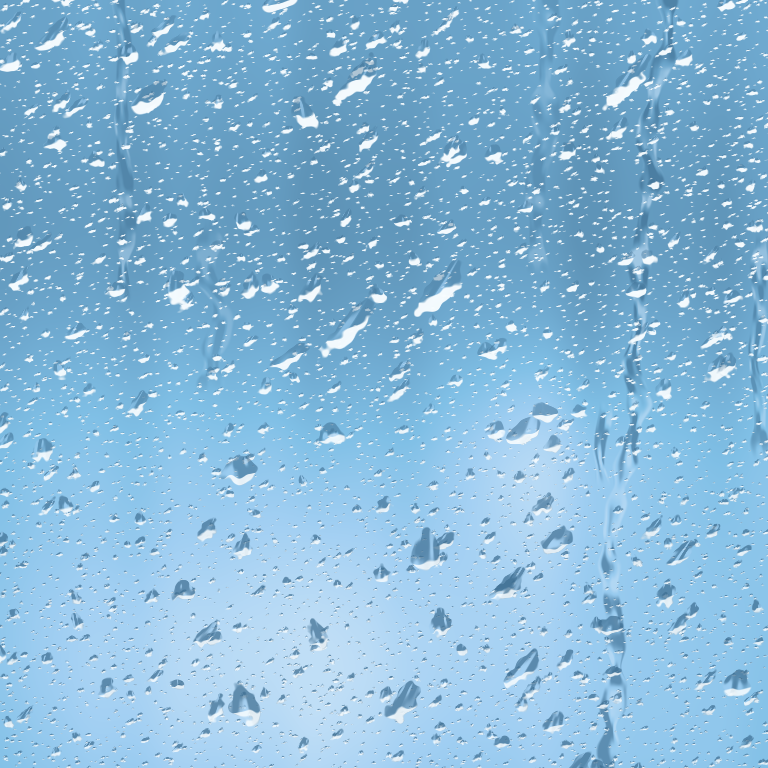
Write a three.js fragment shader that draws this texture.

```glsl
// Rain drops on a cold blue window pane: a soft vertical light ramp, wavy
// rivulets, and jittered grids of leaning drops from fine specks to large beads.
// Every drop has a dark streaked body and a bright cap of light at its foot.
varying vec2 vUv;

const vec3 DEEP  = vec3(0.37, 0.58, 0.72);
const vec3 SLATE = vec3(0.43, 0.66, 0.81);
const vec3 SKY   = vec3(0.50, 0.75, 0.90);
const vec3 LIGHT = vec3(0.63, 0.81, 0.95);
const vec3 PALE  = vec3(0.75, 0.87, 0.965);
const vec3 SHADE = vec3(0.24, 0.43, 0.57);
const vec3 GLINT = vec3(0.97, 0.99, 1.0);
const float SOFTNESS = 0.0013;   // edge blur in canvas units
const float STREAKS = 0.16;      // strength of the vertical bands

float hash(vec2 p) {
  return fract(sin(dot(p, vec2(127.1, 311.7))) * 43758.5453);
}

vec2 hash2(vec2 p) {
  return vec2(hash(p), hash(p + 19.7));
}

float noise(vec2 p) {
  vec2 i = floor(p), f = fract(p);
  f = f * f * (3.0 - 2.0 * f);
  return mix(mix(hash(i), hash(i + vec2(1, 0)), f.x),
             mix(hash(i + vec2(0, 1)), hash(i + vec2(1, 1)), f.x), f.y);
}

float glow(vec2 uv, vec2 centre, vec2 spread) {
  vec2 d = (uv - centre) / spread;
  return exp(-dot(d, d));
}

// Blurred daylight behind the glass
vec3 daylight(vec2 uv) {
  float tone = 0.05 + 0.17 * smoothstep(0.72, 1.0, uv.y);
  tone += 0.46 * (1.0 - smoothstep(0.36, 0.72, uv.y));
  tone += 0.48 * glow(uv, vec2(0.36, 0.13), vec2(0.40, 0.22));
  tone += 0.32 * glow(uv, vec2(0.70, 0.40), vec2(0.10, 0.14));
  tone += STREAKS * (noise(vec2(uv.x * 17.0, uv.y * 1.6)) - 0.5);
  tone += 0.10 * (noise(uv * vec2(5.0, 4.0) + 8.0) - 0.5);
  float t = clamp(tone, 0.0, 1.0) * 4.0;
  vec3 col = mix(DEEP, SLATE, clamp(t, 0.0, 1.0));
  col = mix(col, SKY, clamp(t - 1.0, 0.0, 1.0));
  col = mix(col, LIGHT, clamp(t - 2.0, 0.0, 1.0));
  return mix(col, PALE, clamp(t - 3.0, 0.0, 1.0));
}

// Wavy water track around x = centre, between the heights in span
void addRivulet(inout vec3 col, vec2 uv, float centre, float width, vec2 span, float strength) {
  float wave = noise(vec2(uv.y * 17.0, centre * 50.0)) - 0.5;
  float w = width * (0.45 + noise(vec2(uv.y * 38.0, centre * 90.0)));
  float s = (uv.x - centre - wave * width * 1.6) / w;
  float mask = 1.0 - smoothstep(0.75, 1.0 + SOFTNESS / w, abs(s));
  mask *= smoothstep(span.x, span.x + 0.03, uv.y) * (1.0 - smoothstep(span.y - 0.03, span.y, uv.y));
  float ripple = noise(vec2(s * 1.7 + uv.y * 14.0, uv.y * 42.0));
  col = mix(col, SHADE, mask * strength * (1.0 - smoothstep(0.25, 0.6, ripple)));
  col = mix(col, PALE, mask * strength * smoothstep(0.55, 0.85, ripple));
}

// One jittered grid of drops; bead runs from 0 (specks) to 1 (large beads)
void addDrops(inout vec3 col, vec2 uv, float cells, float keep, float size, float bead) {
  float low = 1.0 - smoothstep(0.25, 0.62, uv.y);
  for (int j = -1; j <= 1; j++) {
    for (int i = -1; i <= 1; i++) {
      vec2 cell = floor(uv * cells) + vec2(float(i), float(j));
      vec2 id = cell + cells * 1.37;
      vec2 place = hash2(id), kind = hash2(id + 53.1), form = hash2(id + 91.3);
      if (kind.x > keep) continue;
      float radius = size * mix(0.42, 1.0, kind.y * kind.y);
      vec2 p = (uv * cells - cell - place) / radius;

      // Lean, stretch and taper the disc into a drop
      float tall = mix(mix(0.5, 1.0, form.x), mix(0.8, 1.7, form.x), bead);
      float lean = mix(-0.25, 0.75, form.y);
      vec2 q = vec2(p.x - lean * p.y, p.y / tall);
      q.y -= mix(0.35, 0.15, low) * lean * p.x;
      q.x /= clamp(1.0 - 0.32 * q.y, 0.55, 1.4);
      float wobble = noise(p * 1.8 + place * 70.0) - 0.5;
      float edge = SOFTNESS * cells / radius;
      float inside = 1.0 - smoothstep(-edge, edge, length(q) - 0.92 - 0.55 * wobble);

      // Streaked dark body, then the bright cap at its foot
      float streak = noise(vec2(q.x * 3.2, q.y * 1.3) + place * 40.0);
      float body = smoothstep(0.15, 0.75, streak + 0.25 * q.y + 0.15 * low);
      float sheen = bead * smoothstep(0.60, 0.85, 1.0 - streak) * 0.6;
      col = mix(col, SHADE, inside * body * mix(0.38, 0.72, low));
      col = mix(col, LIGHT, inside * sheen);
      float level = mix(0.35, -0.22, bead) - 0.28 * low;
      float line = q.y - level - 0.25 * q.x + 0.5 * wobble;
      float cap = inside * (1.0 - smoothstep(-edge, edge, line));
      col = mix(col, GLINT, cap * mix(0.97, 0.86, low));
    }
  }
}

void main() {
  vec2 uv = vUv;
  vec3 col = daylight(uv);

  // Faint old tracks, then the long rivulet with its side branch
  addRivulet(col, uv, 0.70, 0.017, vec2(0.64, 1.05), 0.30);
  addRivulet(col, uv, 0.28, 0.016, vec2(0.48, 0.72), 0.25);
  addRivulet(col, uv, 0.16, 0.009, vec2(0.60, 1.05), 0.45);
  addRivulet(col, uv, 0.985, 0.010, vec2(0.40, 0.70), 0.50);
  float path = 0.80 + 0.035 * (smoothstep(0.25, 0.6, uv.y) + smoothstep(0.65, 1.0, uv.y));
  addRivulet(col, uv, 0.785, 0.009, vec2(0.36, 0.48), 0.60);
  addRivulet(col, uv - vec2(path - 0.8, 0.0), 0.80, 0.013, vec2(-0.05, 1.05), 0.65);

  // Specks first, large beads last
  addDrops(col, uv, 83.0, 0.62, 0.24, 0.0);
  addDrops(col, uv, 57.0, 0.55, 0.25, 0.1);
  addDrops(col, uv, 34.0, 0.50, 0.25, 0.4);
  addDrops(col, uv, 19.0, 0.50, 0.25, 0.8);
  addDrops(col, uv, 10.0, 0.50, 0.24, 1.0);
  gl_FragColor = vec4(col, 1.0);
}
```
